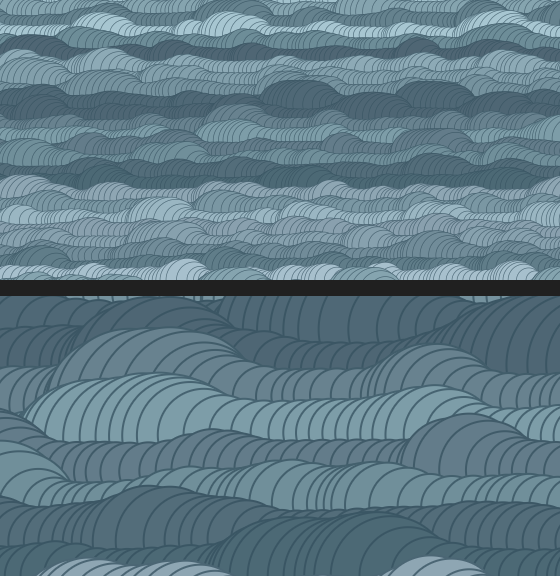
Top, the full canvas; bottom, a detail of the centre.
Write a Shadertoy shader that draws this pattern.

```glsl
// Rows of overlapping outlined discs that form layered blue-grey waves.

const int   ROWS         = 24;      // rows per canvas height
const float ROW_STEP     = 1.0 / float(ROWS);
const float DISC_STEP    = 0.0185;  // mean distance between disc centres
const float RADIUS_MIN   = 0.033;
const float RADIUS_SWELL = 0.056;   // extra radius on the crests
const float SWELL_FREQ   = 4.2;     // crests per canvas height
const float SPACING_WARP = 1.3;     // uneven spacing, in disc steps
const float ROW_WOBBLE   = 0.010;
const float LINE_WIDTH   = 0.0024;
const float LINE_OPACITY = 0.75;
const int   REACH        = 7;       // discs searched on each side

const vec3 DEEP  = vec3(0.285, 0.385, 0.437);
const vec3 PALE  = vec3(0.690, 0.795, 0.845);
const vec3 INK   = vec3(0.205, 0.315, 0.370);
const vec3 TINT  = vec3(-0.030, 0.006, -0.006);  // slate to teal

// Lightness of each row, bottom to top
const float TONES[ROWS] = float[ROWS](
    0.90, 0.25, 0.40, 0.60, 0.60, 0.80, 0.50, 0.65,
    0.06, 0.10, 0.42, 0.25, 0.55, 0.30, 0.04, 0.06,
    0.45, 0.58, 0.68, 0.04, 0.40, 0.95, 0.30, 0.62);

float hash(vec2 p) {
    vec3 q = fract(vec3(p.xyx) * 0.1031);
    q += dot(q, q.yzx + 33.33);
    return fract((q.x + q.y) * q.z);
}

// Gradient noise along x, one independent strand per seed, about -1 to 1
float noise(float x, float seed) {
    float cell = floor(x);
    float f = x - cell;
    float left  = (hash(vec2(cell + 50.0, seed)) * 2.0 - 1.0) * f;
    float right = (hash(vec2(cell + 51.0, seed)) * 2.0 - 1.0) * (f - 1.0);
    return 2.0 * mix(left, right, f * f * f * (f * (f * 6.0 - 15.0) + 10.0));
}

vec3 rowColour(int row) {
    float tone = TONES[(row + ROWS) % ROWS];
    float hue = hash(vec2(float(row) + 9.0, 71.0)) - 0.35;
    return mix(DEEP, PALE, tone) + TINT * hue;
}

// Centre (xy) and radius (z) of one disc
vec3 discShape(float index, float row) {
    float seed = row * 7.0 + 40.0;
    float warp = noise(index * 0.17, seed + 1.0) * SPACING_WARP;
    float x = (index + warp) * DISC_STEP;
    float y = row * ROW_STEP + ROW_WOBBLE * noise(x * 2.3, seed + 2.0);
    float n = noise(x * SWELL_FREQ, seed + 3.0)
            + 0.35 * noise(x * SWELL_FREQ * 2.3, seed + 4.0);
    float swell = smoothstep(-0.65, 0.75, n);
    return vec3(x, y, RADIUS_MIN + RADIUS_SWELL * swell * swell);
}

void mainImage(out vec4 fragColor, in vec2 fragCoord) {
    float px = 1.0 / iResolution.y;
    vec2 p = fragCoord * px;
    int nearRow = int(floor(p.y / ROW_STEP));
    float nearDisc = floor(p.x / DISC_STEP);
    vec3 colour = rowColour(nearRow);

    // Paint back rows first, and each row from left to right
    for (int k = 1; k >= -2; k--) {
        int row = nearRow + k;
        vec3 fill = rowColour(row);
        vec3 line = mix(fill, INK, LINE_OPACITY);
        for (int i = -REACH; i <= REACH; i++) {
            vec3 disc = discShape(nearDisc + float(i), float(row));
            float depth = disc.z - length(p - disc.xy);
            float cover = clamp(depth / px + 0.5, 0.0, 1.0);
            float inner = clamp((depth - LINE_WIDTH) / px + 0.5, 0.0, 1.0);
            colour = mix(colour, mix(line, fill, inner), cover);
        }
    }
    fragColor = vec4(colour, 1.0);
}
```
